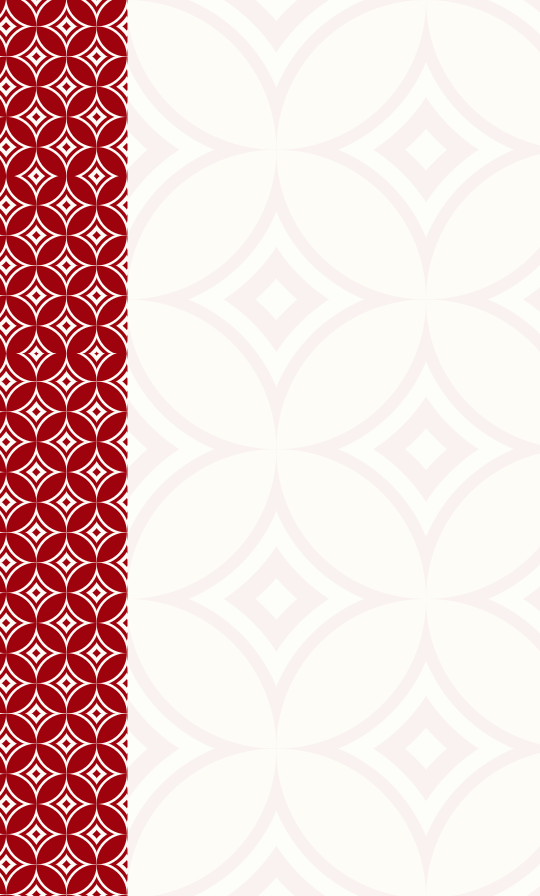
This background is drawn by a WebGL 1 fragment shader. Its source:

```glsl
precision highp float;
// A lattice of overlapping circles: lens petals around concave four-point stars.
// It is drawn twice, large and pale over the page and small and red in a left strip.
// Each star is banded by its distance from the nearest circle centre.

uniform vec2 u_resolution;

// Distance to the nearest neighbouring circle centre, in circle radii.
float latticeDistance(vec2 p) {
  vec2 q = abs(mod(p + 1.0, 2.0) - 1.0);
  if (q.x + q.y > 1.0) q = 1.0 - q;
  return length(1.0 - q);
}

// Antialiased step, one pixel wide.
float edge(float radius, float d, float pixel) {
  return clamp((d - radius) / pixel + 0.5, 0.0, 1.0);
}

// Outer outline and inner diamond ring of every star.
float starBands(float d, float pixel) {
  return edge(1.0, d, pixel) - edge(1.082, d, pixel)
       + edge(1.192, d, pixel) - edge(1.319, d, pixel);
}

void main() {
  vec2 p = gl_FragCoord.xy / u_resolution.y;
  float pixel = 1.0 / u_resolution.y;

  // Large pale lattice
  float largeRadius = 0.1671;
  float largePixel = pixel / largeRadius;
  float d = latticeDistance((p - vec2(0.3084, 0.6658)) / largeRadius);
  vec3 petalCream = vec3(0.996, 0.988, 0.969);
  vec3 starWhite = vec3(0.992, 0.992, 0.976);
  vec3 paleRose = vec3(0.977, 0.950, 0.942);
  vec3 page = mix(petalCream, starWhite, edge(1.0, d, largePixel));
  page = mix(page, paleRose, starBands(d, largePixel));

  // Small red lattice, with two seams where its tiles join
  float smallRadius = 0.03368;
  float smallPixel = pixel / smallRadius;
  vec2 s = p - vec2(0.0405, 0.5405);
  s.y += 0.0052 * step(0.6057, p.y) + 0.0026 * step(0.8035, p.y);
  d = latticeDistance(s / smallRadius);
  vec3 crimson = vec3(0.62, 0.008, 0.05);
  vec3 strip = mix(crimson, vec3(0.996, 0.985, 0.97), starBands(d, smallPixel));

  float pageMask = edge(0.1423, p.x, pixel);
  gl_FragColor = vec4(mix(strip, page, pageMask), 1.0);
}
```
